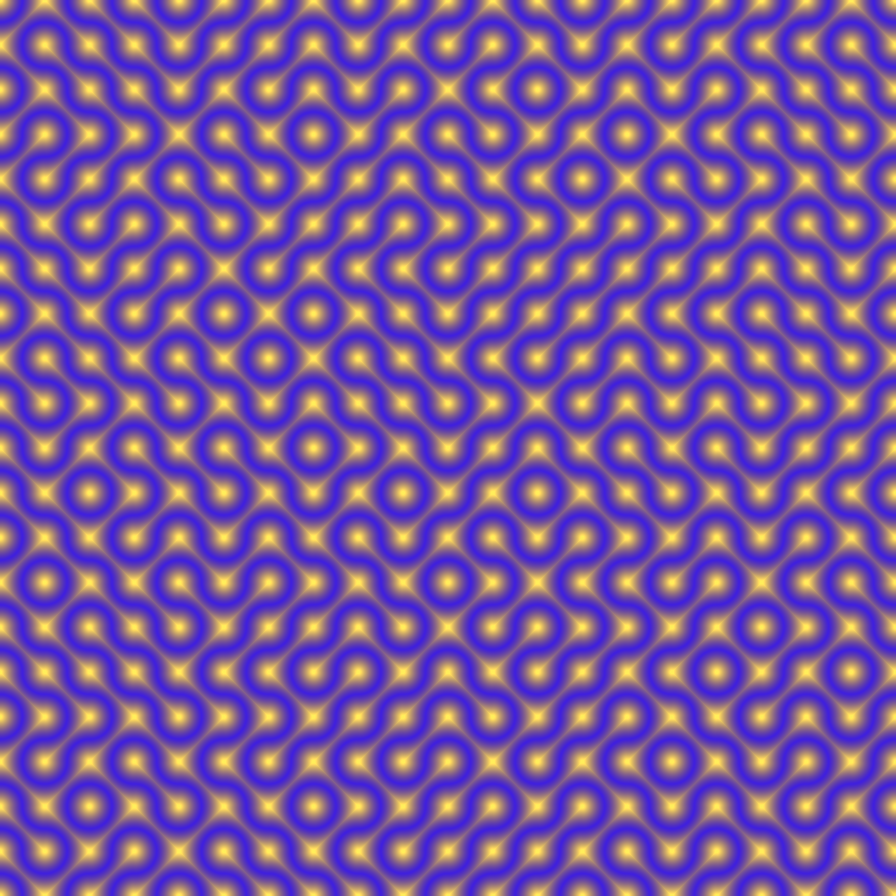
A WebGL 2 fragment shader for this pattern:

```glsl
#version 300 es
precision highp float;
// Truchet maze: a 20 x 20 grid of tiles, each with two quarter arcs joining
// its edge midpoints, randomly turned. The distance to the nearest arc runs
// through a soft ramp from blue (on the arc) over mauve to yellow (corners).

uniform vec2 u_resolution;
out vec4 fragColor;

// Integer hash of a tile index, giving a value in 0..1
float hash(uvec2 tile) {
    uint h = tile.x * 1597334677u ^ (tile.y + 17u) * 3812015801u;
    h = (h ^ (h >> 16)) * 2246822519u;
    h = (h ^ (h >> 13)) * 3266489917u;
    return float((h ^ (h >> 16)) >> 8) / 16777216.0;
}

// Distance to the two arcs centred on opposite tile corners, rounded at zero
float arcDistance(vec2 p) {
    float radius = min(length(p), length(p - 1.0));
    float offset = radius - 0.5;
    return sqrt(offset * offset + 0.0003);
}

// Quadratic colour ramp: blue, mauve, tan, yellow
vec3 ramp(float t) {
    vec3 blue = vec3(0.235, 0.11, 0.90);
    vec3 slope = vec3(0.46, 0.43, -1.05);
    vec3 bend = vec3(0.48, 0.49, 0.50);
    return clamp(blue + t * (slope + t * bend), 0.0, 1.0);
}

void main() {
    const float tiles = 20.0;
    vec2 grid = gl_FragCoord.xy / u_resolution * tiles;
    vec2 tile = mod(floor(grid), tiles);
    vec2 p = fract(grid);

    // Mirror half of the tiles; arcs still meet at every edge midpoint
    if (hash(uvec2(tile)) < 0.5) p.x = 1.0 - p.x;

    float t = min(2.0 * arcDistance(p), 0.93);
    fragColor = vec4(ramp(t), 1.0);
}
```
